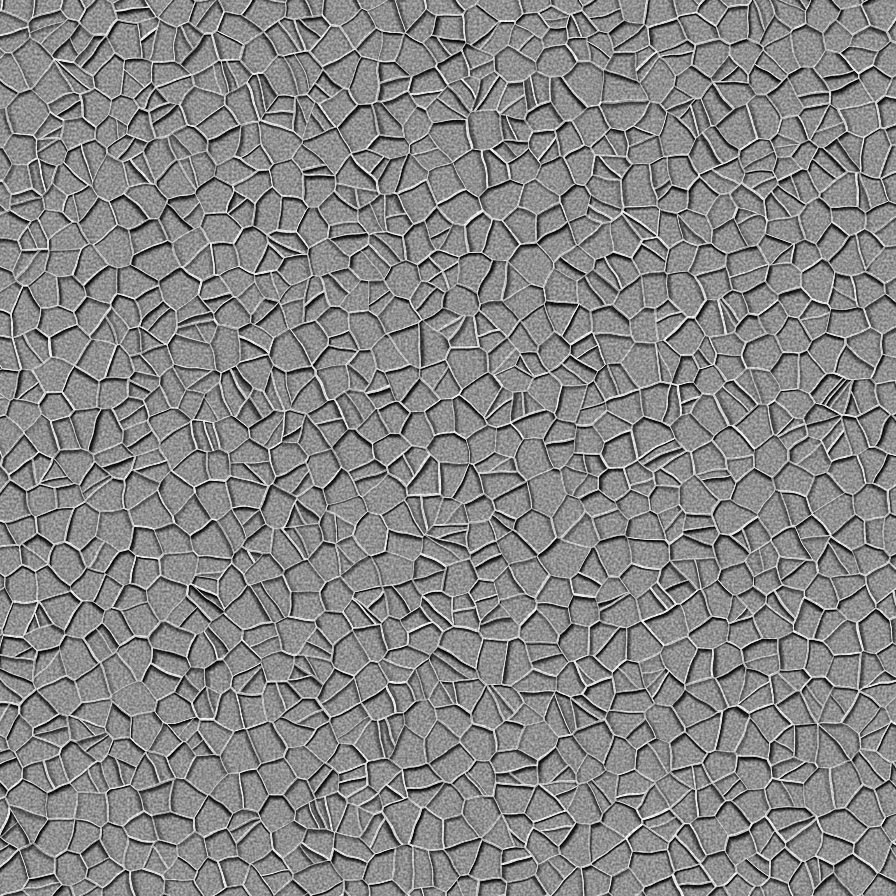
Write a WebGL 1 fragment shader that draws this texture.

```glsl
precision highp float;
uniform vec2 u_resolution;

vec2 hash2(vec2 p) {
  vec2 q = vec2(dot(p, vec2(127.1, 311.7)), dot(p, vec2(269.5, 183.3)));
  return fract(sin(q) * 43758.55);
}

float cornerSlope(vec2 cell, vec2 offset) {
  float angle = 6.2832 * hash2(cell).x;
  return dot(vec2(cos(angle), sin(angle)), offset);
}

float gradientNoise(vec2 p) {
  vec2 i = floor(p), f = fract(p);
  vec2 u = f * f * f * (f * (f * 6.0 - 15.0) + 10.0);
  vec2 e = vec2(1.0, 0.0);
  return mix(mix(cornerSlope(i, f), cornerSlope(i + e, f - e), u.x),
             mix(cornerSlope(i + e.yx, f - e.yx), cornerSlope(i + 1.0, f - 1.0), u.x), u.y);
}

vec2 seedOf(vec2 cell) {
  return cell + 0.5 + 0.84 * (hash2(cell) - 0.5);
}

// Adds one wall: x holds the bright ridge, y the shadow on the inner side
void addWall(inout vec2 relief, float dist, float facing, vec2 wallKey, vec2 sideKey, float pixel) {
  vec2 wall = hash2(wallKey + 17.3);
  vec2 side = hash2(sideKey + 5.9);
  float halfWidth = mix(0.018, 0.042, wall.x);
  float ridge = 1.0 - smoothstep(halfWidth - 0.5 * pixel, halfWidth + 0.5 * pixel, dist);
  float reach = mix(0.08, 0.23, side.x);
  float depth = smoothstep(-0.8, 0.7, facing) * smoothstep(-0.1, 0.7, 0.5 * (side.y + wall.y));
  float shadow = depth * (1.0 - smoothstep(0.02, reach, dist - halfWidth));
  relief = max(relief, vec2(ridge * mix(0.55, 1.0, wall.y), shadow));
}

void main() {
  vec2 uv = gl_FragCoord.xy / u_resolution.y;
  float pixel = 31.0 / u_resolution.y;
  mat2 turn = mat2(0.84, -0.54, 0.54, 0.84);
  vec2 light = turn * vec2(-0.25, 0.97);

  // Turned grid with bent walls and uneven spacing
  vec2 p = turn * uv * 31.0 + 60.0;
  p += 0.25 * vec2(gradientNoise(p * 0.4), gradientNoise(p * 0.4 + 40.0));
  p += 0.09 * vec2(gradientNoise(p * 1.4 + 9.0), gradientNoise(p * 1.4 + 71.0));

  // Nearest seed
  vec2 home = floor(p), homeSeed = home;
  float nearest = 9.0;
  for (int y = -1; y <= 1; y++) {
    for (int x = -1; x <= 1; x++) {
      vec2 cell = floor(p) + vec2(x, y);
      vec2 seed = seedOf(cell);
      float dist = length(seed - p);
      if (dist < nearest) {
        nearest = dist;
        home = cell;
        homeSeed = seed;
      }
    }
  }

  // Walls shared with neighbouring cells
  vec2 relief = vec2(0.0);
  for (int y = -2; y <= 2; y++) {
    for (int x = -2; x <= 2; x++) {
      if (x != 0 || y != 0) {
        vec2 cell = home + vec2(x, y);
        vec2 seed = seedOf(cell);
        vec2 normal = normalize(seed - homeSeed);
        float dist = dot(0.5 * (seed + homeSeed) - p, normal);
        addWall(relief, dist, dot(normal, light), home + cell, home + 0.37 * cell, pixel);
      }
    }
  }

  // A straight wall, roughly along the grid, splits some of the cells
  vec2 split = hash2(home + 31.7);
  if (split.x < 0.33) {
    float angle = 1.5708 * floor(split.y * 2.0) + 0.9 * (fract(split.y * 2.0) - 0.5);
    vec2 normal = vec2(cos(angle), sin(angle));
    float offset = dot(homeSeed - p, normal) + 0.3 * (split.x - 0.16);
    float face = offset < 0.0 ? -1.0 : 1.0;
    addWall(relief, abs(offset), face * dot(normal, light), home * 2.3, home * 1.9 + face, pixel);
  }

  // Grainy plates, dark undercuts, pale ridges
  float grain = gradientNoise(uv * 387.0) + 0.6 * gradientNoise(uv * 290.0 + 50.0);
  float tone = mix(0.57 + 0.22 * grain, 0.03 + 0.08 * grain, relief.y);
  tone = mix(tone, 0.92 + 0.16 * grain, relief.x);
  gl_FragColor = vec4(vec3(clamp(tone, 0.0, 1.0)), 1.0);
}
```
